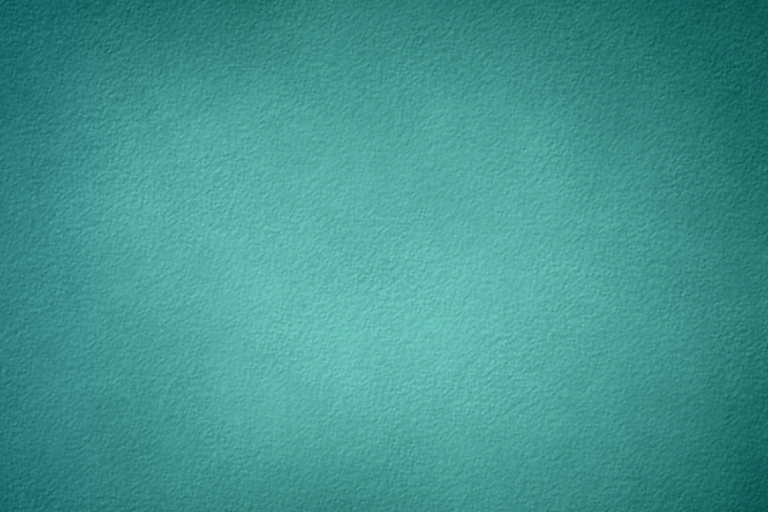
A WebGL 2 fragment shader for this texture:

```glsl
#version 300 es
precision highp float;
// Teal suede: a wide soft glow falls off to dark corners, broken by faint
// cloudy patches. The fine nap is noise shaded as relief by light from the
// upper left, with short fibres leaning along a diagonal, and loose fuzz.

#define DARK_TEAL vec3(0.11, 0.42, 0.40)
#define LIGHT_TEAL vec3(0.38, 0.72, 0.69)
#define GLOW_CENTRE vec2(0.48, 0.46)
#define GLOW_RADIUS vec2(0.56, 0.62)
#define GLOW_GAIN 1.50
#define GLOW_FLOOR 0.47
#define CLOUD_AMOUNT 0.42
#define MOTTLE_AMOUNT 0.12
#define NAP_SCALE 210.0
#define NAP_AMOUNT 0.23
#define FUZZ_AMOUNT 0.15
#define LEFT_BLUE 0.022

uniform vec2 u_resolution;
out vec4 fragColor;

// Integer hash of a lattice point, 0 to 1
float hash(vec2 cell) {
  uvec2 q = uvec2(ivec2(cell)) * uvec2(1597u, 3812u);
  uint h = (q.x ^ (q.y + 7919u)) * 747796u + 28915u;
  h = ((h >> 15u) ^ h) * 73244475u;
  h = ((h >> 16u) ^ h) * 73244475u;
  h = (h >> 16u) ^ h;
  return float(h >> 8u) / 16777216.0;
}

// Smooth value noise, 0 to 1
float noise(vec2 p) {
  vec2 cell = floor(p);
  vec2 f = fract(p);
  f = f * f * (3.0 - 2.0 * f);
  float low = mix(hash(cell), hash(cell + vec2(1, 0)), f.x);
  float high = mix(hash(cell + vec2(0, 1)), hash(cell + vec2(1, 1)), f.x);
  return mix(low, high, f.y);
}

// Layered noise around zero, each layer turned and doubled
float clouds(vec2 p) {
  float sum = 0.0;
  float weight = 0.5;
  for (int i = 0; i < 4; i++) {
    sum += weight * (noise(p) - 0.5);
    p = mat2(1.6, 1.2, -1.2, 1.6) * p + 17.3;
    weight *= 0.5;
  }
  return sum;
}

// Height of the nap: lattice turned and stretched along the fibre diagonal
float napHeight(vec2 p) {
  vec2 along = mat2(0.80, -0.60, 0.60, 0.80) * p;
  float coarse = noise(along * vec2(0.75, 1.05) * NAP_SCALE + 40.0);
  float fine = noise(p * NAP_SCALE * 1.4 + 90.0);
  return coarse + 0.4 * fine;
}

void main() {
  vec2 uv = gl_FragCoord.xy / u_resolution;
  vec2 p = gl_FragCoord.xy / u_resolution.y;

  // Broad light and patches
  float r = length((uv - GLOW_CENTRE) / GLOW_RADIUS);
  float tone = GLOW_GAIN * exp(-pow(r, 2.6)) - GLOW_FLOOR;
  tone += CLOUD_AMOUNT * clouds(p * 3.2 + 5.0);

  // Relief of the nap, loose fuzz and small mottling
  vec2 toLight = vec2(-0.6, 0.8) / NAP_SCALE;
  float relief = napHeight(p - 0.5 * toLight) - napHeight(p + 0.5 * toLight);
  float fuzz = noise(p * NAP_SCALE * 1.2 + 210.0) - 0.5;
  float patchy = 0.8 + 0.4 * noise(p * 9.0 + 60.0);
  tone += patchy * (NAP_AMOUNT * relief + FUZZ_AMOUNT * fuzz);
  tone += MOTTLE_AMOUNT * clouds(p * 28.0 + 130.0);

  // Teal ramp, slightly bluer toward the left edge
  vec3 colour = mix(DARK_TEAL, LIGHT_TEAL, clamp(tone, -0.3, 1.3));
  colour.b += LEFT_BLUE * (1.0 - smoothstep(0.0, 0.35, uv.x));
  fragColor = vec4(colour, 1.0);
}
```
